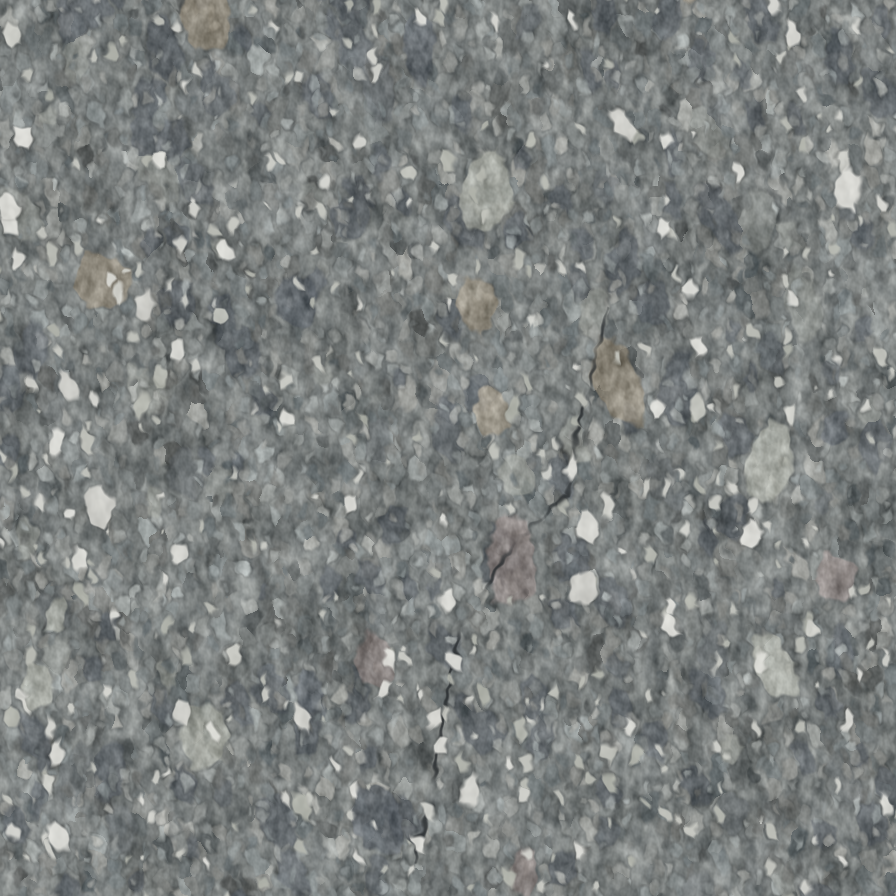
Give the GLSL for this texture, as a Shadertoy shader.

```glsl
// Weathered grey asphalt: packed angular grit, tinted pebbles, white chips and a thin crack.

const vec3 GRIT_DARK   = vec3(0.270, 0.293, 0.300);
const vec3 GRIT_LIGHT  = vec3(0.755, 0.768, 0.752);
const vec3 SLATE       = vec3(0.345, 0.370, 0.395);
const vec3 TAN         = vec3(0.590, 0.555, 0.490);
const vec3 ROSE        = vec3(0.590, 0.550, 0.540);
const vec3 PALE        = vec3(0.690, 0.700, 0.665);
const vec3 CHIP        = vec3(0.880, 0.880, 0.860);
const vec3 CRACK_COLOR = vec3(0.170, 0.185, 0.195);
const float LEAN       = 0.14;    // common tilt of the grains, radians
const float SOFTNESS   = 0.0018;  // half width of a grain edge
const float CRACK_WIDTH = 0.0021;
const float TAU        = 6.28319;
const int FACETS       = 6;

struct Stone { float dist; vec2 rnd; };

vec2 hash2(vec2 p) {
    vec3 q = fract(p.xyx * vec3(0.1031, 0.1030, 0.0973));
    q += dot(q, q.yzx + 33.33);
    return fract((q.xx + q.yz) * q.zy);
}

float gradientDot(vec2 cell, vec2 offset) {
    float a = TAU * hash2(cell).x;
    return dot(vec2(cos(a), sin(a)), offset);
}

float gradientNoise(vec2 p) {
    vec2 i = floor(p), f = fract(p), e = vec2(1.0, 0.0);
    vec2 u = f * f * f * (f * (f * 6.0 - 15.0) + 10.0);
    return mix(mix(gradientDot(i, f), gradientDot(i + e.xy, f - e.xy), u.x),
               mix(gradientDot(i + e.yx, f - e.yx), gradientDot(i + 1.0, f - 1.0), u.x), u.y);
}

float fbm(vec2 p) {
    float sum = 0.0, amp = 1.0;
    for (int i = 0; i < 3; i++) {
        sum += amp * gradientNoise(p);
        p = mat2(1.7, 0.3, -0.3, 1.9) * p + 13.7;
        amp *= 0.65;
    }
    return sum;
}

// Nearest faceted stone of a jittered grid; distance in canvas units.
Stone scatter(vec2 uv, float cells, float density, float size, float seed) {
    vec2 g = uv * cells;
    Stone s = Stone(10.0, vec2(0.0));
    for (int j = -1; j <= 1; j++)
    for (int i = -1; i <= 1; i++) {
        vec2 cell = floor(g) + vec2(i, j), key = cell + seed;
        vec2 pick = hash2(key + 71.0);
        if (pick.x > density) continue;
        vec2 place = hash2(key);
        float a = LEAN + (pick.y - 0.5) * 0.9;
        vec2 q = mat2(cos(a), -sin(a), sin(a), cos(a)) * (g - cell - 0.5 - 0.8 * (place - 0.5));
        q.y /= mix(1.2, 2.1, place.x);
        float r = size * mix(0.45, 1.2, place.y), d = -10.0;
        for (int k = 0; k < FACETS; k++) {
            vec2 h = hash2(key + 19.3 * float(k + 1));
            float t = (float(k) + 0.7 * h.x) * TAU / float(FACETS);
            d = max(d, dot(q, vec2(cos(t), sin(t))) - r * mix(0.65, 1.1, h.y));
        }
        d = mix(d, length(q) - r, 0.3) / cells;
        if (d < s.dist) s = Stone(d, hash2(key + 137.0));
    }
    return s;
}

// Lays a stone over the ground, with a faint dark joint around it.
void lay(inout vec3 ground, Stone s, vec3 color, float opacity, float joint) {
    ground *= 1.0 - joint * (1.0 - smoothstep(0.0, 0.0045, abs(s.dist)));
    ground = mix(ground, color, opacity * (1.0 - smoothstep(-SOFTNESS, SOFTNESS, s.dist)));
}

// Bell-shaped grey with a slight blue, green or warm hue.
vec3 gritColor(vec2 rnd) {
    vec3 hueShift = vec3(-0.012, 0.002, 0.012) * (fract(rnd.x * 7.3) * 2.0 - 1.0);
    return mix(GRIT_DARK, GRIT_LIGHT, 0.5 * (rnd.x + rnd.y)) + hueShift;
}

float segment(vec2 p, vec2 a, vec2 b) {
    vec2 ab = b - a;
    return length(p - a - ab * clamp(dot(p - a, ab) / dot(ab, ab), 0.0, 1.0));
}

float crackDistance(vec2 p) {
    vec2 path[7] = vec2[7](vec2(0.465, 0.04), vec2(0.485, 0.16), vec2(0.515, 0.30), vec2(0.575, 0.395),
                           vec2(0.635, 0.45), vec2(0.650, 0.54), vec2(0.680, 0.66));
    float d = 1.0;
    for (int i = 0; i < 6; i++) d = min(d, segment(p, path[i], path[i + 1]));
    return d;
}

void mainImage(out vec4 fragColor, in vec2 fragCoord) {
    vec2 uv = fragCoord / iResolution.y;
    vec2 wobble = vec2(gradientNoise(uv * 75.0), gradientNoise(uv * 75.0 + 40.0));
    vec2 p = uv + 0.007 * wobble;
    float mottle = fbm(uv * vec2(58.0, 34.0) + 90.0);

    // Packed grit: ground, clods, grains and fine grains
    vec3 col = mix(GRIT_DARK, GRIT_LIGHT, 0.46 + 0.35 * fbm(uv * vec2(50.0, 28.0)));
    Stone s = scatter(p, 48.0, 0.75, 0.42, 3.0);
    lay(col, s, gritColor(s.rnd), 0.75, 0.08);
    s = scatter(p, 21.0, 0.45, 0.36, 211.0);
    lay(col, s, mix(SLATE, PALE, smoothstep(0.45, 1.15, s.rnd.x)) + 0.1 * mottle, 0.62, 0.08);
    s = scatter(p, 76.0, 0.38, 0.38, 407.0);
    lay(col, s, gritColor(s.rnd) + 0.02, 0.72, 0.08);

    // Large tinted pebbles with mottled faces
    s = scatter(p, 10.0, 0.26, 0.25, 613.0);
    vec3 tint = s.rnd.x < 0.25 ? TAN : s.rnd.x < 0.42 ? ROSE : s.rnd.x < 0.72 ? PALE : SLATE;
    lay(col, s, tint + 0.08 * (s.rnd.y - 0.5) + 0.16 * mottle, 0.72, 0.08);

    // Broad stains and fine mottling
    col += 0.095 * fbm(uv * vec2(24.0, 15.0) + 30.0) + 0.05 * gradientNoise(uv * 8.0);
    col += 0.085 * fbm(uv * vec2(115.0, 68.0));

    // Crack, worn away in places
    float wear = smoothstep(-0.4, 0.25, gradientNoise(uv * 21.0 + 5.0));
    float crack = crackDistance(uv + 0.007 * wobble + 0.012 * gradientNoise(uv * 24.0));
    col = mix(col, CRACK_COLOR, 0.85 * wear * (1.0 - smoothstep(0.2 * CRACK_WIDTH, 1.8 * CRACK_WIDTH, crack)));

    // White chips, small to large
    s = scatter(p, 52.0, 0.10, 0.25, 1511.0);
    lay(col, s, mix(PALE, CHIP, s.rnd.x), 0.9, 0.05);
    s = scatter(p, 29.0, 0.10, 0.21, 809.0);
    lay(col, s, mix(PALE, CHIP, smoothstep(0.0, 0.6, s.rnd.x)) + 0.05 * mottle, 0.93, 0.08);
    s = scatter(p, 11.0, 0.13, 0.17, 1009.0);
    lay(col, s, CHIP - 0.08 * s.rnd.y + 0.06 * mottle, 0.95, 0.08);

    fragColor = vec4(clamp(col, 0.0, 1.0), 1.0);
}
```
